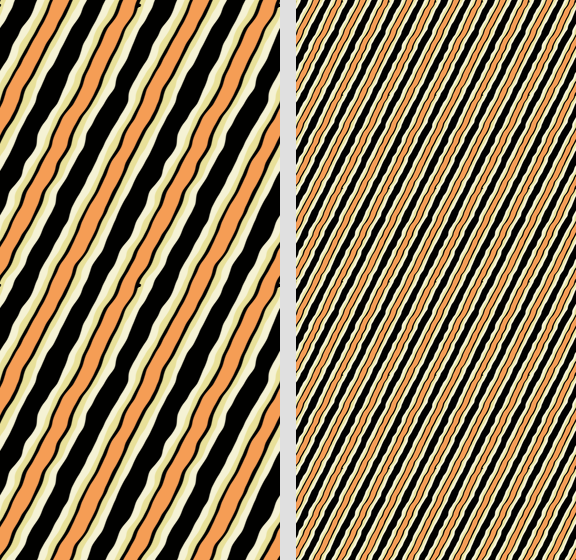
Left: one tile. Right: repeated 3 by 3.
Give the GLSL for this pattern, as a WebGL 1 fragment shader.

```glsl
precision highp float;

// Hand-cut diagonal stripes: an orange core, thin black gaps, and yellow and
// cream bands on both sides, over black. Each band edge is a distance from the
// stripe centre, displaced by wrapping noise that repeats in 2 x 2 tiles.

uniform vec2 u_resolution;

#define STRIPES 4.0         // stripes across and down the canvas
#define TILES 2.0           // wobble repeats across and down
#define KNOTS 19.0          // noise cells along one tile
#define CENTRE 0.88         // stripe centre, in periods
#define CORE_HALF 0.109     // band limits from the centre, in periods
#define GAP_HALF 0.161
#define YELLOW_HALF 0.247
#define CREAM_HALF 0.346
#define SWAY 0.042          // displacement of the whole stripe
#define ROUGHNESS 0.030     // displacement of a single edge

const vec3 BLACK = vec3(0.005, 0.005, 0.0);
const vec3 ORANGE = vec3(0.96, 0.615, 0.335);
const vec3 YELLOW = vec3(0.91, 0.88, 0.60);
const vec3 CREAM = vec3(0.96, 0.95, 0.83);

float hash(vec2 p) {
  vec3 q = fract(vec3(p.xyx) * 0.1031);
  q += dot(q, q.yzx + 33.33);
  return fract((q.x + q.y) * q.z);
}

// Value noise in -0.5..0.5 that wraps when t advances by one.
float wrapNoise(float t, float cells, float seed) {
  float x = t * cells;
  float cell = floor(x);
  float f = x - cell;
  float a = hash(vec2(mod(cell, cells), seed));
  float b = hash(vec2(mod(cell + 1.0, cells), seed));
  return mix(a, b, f * f * (3.0 - 2.0 * f)) - 0.5;
}

// Irregular offset of one band edge.
float edgeOffset(float t, float seed) {
  return ROUGHNESS * (wrapNoise(t, KNOTS, seed)
    + 0.35 * wrapNoise(t, KNOTS * 2.0, seed + 5.0));
}

float inside(float dist, float limit, float blur) {
  return 1.0 - smoothstep(-blur, blur, dist - limit);
}

void main() {
  vec2 uv = gl_FragCoord.xy / u_resolution;
  float blur = 0.8 * length(STRIPES / u_resolution);

  // Position across the stripe, and along its tile.
  float phase = STRIPES * (uv.x - uv.y) - CENTRE + 0.5;
  float parity = mod(floor(phase), STRIPES / TILES);
  float across = fract(phase) - 0.5;
  float along = uv.y * TILES;

  // Sway the whole stripe, then roughen each side separately.
  float seed = 11.0 + 40.0 * parity;
  across -= SWAY * (wrapNoise(along, KNOTS, seed)
    + 0.5 * wrapNoise(along, 9.0, seed + 3.0));
  float side = step(0.0, across);
  float dist = abs(across);
  seed += 17.0 * side;

  float core = CORE_HALF + edgeOffset(along, seed + 1.0);
  float gap = GAP_HALF + 0.6 * edgeOffset(along, seed + 1.0)
    + 0.4 * edgeOffset(along, seed + 2.0);
  float yellow = YELLOW_HALF + 1.6 * edgeOffset(along, seed + 3.0);
  float cream = CREAM_HALF + 1.2 * edgeOffset(along, seed + 4.0);

  // Small nick in the yellow band beside each tile joint.
  float joint = abs(fract(along + 0.52) - 0.5);
  gap += 0.035 * side * step(0.5, parity) * (1.0 - smoothstep(0.002, 0.009, joint));

  // Paint the bands from the outside in.
  vec3 color = mix(BLACK, CREAM, inside(dist, cream, blur));
  color = mix(color, YELLOW, inside(dist, yellow, blur));
  color = mix(color, BLACK, inside(dist, gap, blur));
  color = mix(color, ORANGE, inside(dist, core, blur));
  gl_FragColor = vec4(color, 1.0);
}
```
